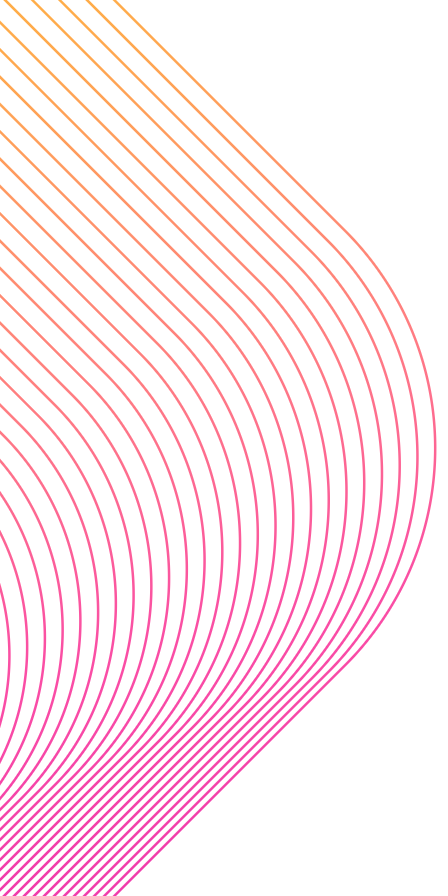
Give the GLSL for this background, as a Shadertoy shader.

```glsl
// Nested rounded chevron lines fading from orange through coral to magenta on white.
#define LINE_COUNT 25
#define HALF_WIDTH 0.0028
#define TIP vec2(0.9714, 1.0)
#define TIP_STEP vec2(-0.0396, -0.0193)
#define BEND_RADIUS 0.685
#define RADIUS_STEP -0.00503

const vec3 ORANGE  = vec3(1.00, 0.69, 0.27);
const vec3 CORAL   = vec3(1.00, 0.48, 0.52);
const vec3 PINK    = vec3(0.98, 0.30, 0.65);
const vec3 MAGENTA = vec3(0.94, 0.23, 0.67);

// Signed distance to a right-pointing chevron: a quarter arc with two diagonal arms.
float chevronDistance(vec2 p, vec2 tip, float radius) {
    vec2 q = p - tip + vec2(radius, 0.0);
    q.y = abs(q.y);
    float reach = q.y < q.x ? length(q) : (q.x + q.y) * sqrt(0.5);
    return reach - radius;
}

// Colour ramp running downwards, slightly tilted to the right.
vec3 lineColour(vec2 uv) {
    float t = 1.0 - uv.y + 0.10 * uv.x;
    vec3 colour = mix(ORANGE, CORAL, smoothstep(-0.08, 0.56, t));
    colour = mix(colour, PINK, smoothstep(0.42, 0.80, t));
    return mix(colour, MAGENTA, smoothstep(0.75, 1.05, t));
}

void mainImage(out vec4 fragColor, in vec2 fragCoord) {
    vec2 uv = fragCoord / iResolution.xy;
    vec2 p = vec2(uv.x, 2.0 * uv.y);
    float pixel = 1.0 / iResolution.x;

    // Each successive line shifts left and down with a tighter bend.
    float nearest = 1.0;
    for (int i = 0; i < LINE_COUNT; i++) {
        float n = float(i);
        float d = chevronDistance(p, TIP + n * TIP_STEP, BEND_RADIUS + n * RADIUS_STEP);
        nearest = min(nearest, abs(d));
    }

    // Antialiased strokes over white.
    float ink = clamp((HALF_WIDTH - nearest) / pixel + 0.5, 0.0, 1.0);
    fragColor = vec4(mix(vec3(1.0), lineColour(uv), ink), 1.0);
}
```
